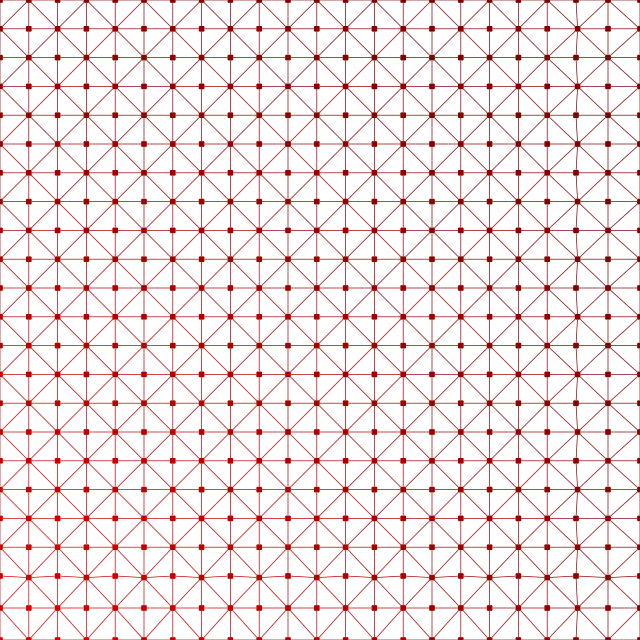
A WebGL 2 fragment shader for this pattern:

```glsl
#version 300 es
precision highp float;
// Triangulated red lattice with rounded square nodes on white, shaded from a bright corner.

uniform vec2 u_resolution;
out vec4 fragColor;

const float STEP = 0.045;            // regular spacing of the lattice
const float LAST_STEP = 0.05;        // wider spacing of the closing intervals
const float REGULAR_COUNT = 20.0;    // intervals before the wider ones
const float LINE_WIDTH = 0.00112;
const float NODE_HALF = 0.0045;
const float NODE_RADIUS = 0.0022;
const float SHADE_REACH = 1.15;      // distance over which the red darkens
const vec3 PAPER = vec3(1.0);
const vec3 BRIGHT_RED = vec3(0.86, 0.0, 0.0);
const vec3 DARK_RED = vec3(0.50, 0.0, 0.0);

// Lattice index to canvas position, and its inverse
vec2 gridToCanvas(vec2 g) {
    return STEP * g + (LAST_STEP - STEP) * max(g - REGULAR_COUNT, 0.0);
}

vec2 canvasToGrid(vec2 p) {
    vec2 extra = max(p - REGULAR_COUNT * STEP, 0.0);
    return (p - extra) / STEP + extra / LAST_STEP;
}

// Hubs are the nodes where diagonals meet
bool isHub(vec2 id) {
    return mod(id.x + id.y, 2.0) > 0.5;
}

// A hub sits midway between its neighbours, which bends the line at the spacing change
vec2 nodePosition(vec2 id) {
    if (isHub(id)) return 0.5 * (gridToCanvas(id - 1.0) + gridToCanvas(id + 1.0));
    return gridToCanvas(id);
}

float segmentDistance(vec2 p, vec2 a, vec2 b) {
    vec2 ab = b - a;
    float t = clamp(dot(p - a, ab) / dot(ab, ab), 0.0, 1.0);
    return length(p - a - t * ab);
}

float roundedSquare(vec2 p) {
    vec2 q = abs(p) - NODE_HALF + NODE_RADIUS;
    return length(max(q, 0.0)) + min(max(q.x, q.y), 0.0) - NODE_RADIUS;
}

// Share of a pixel covered by a line, exact even below one pixel of width
float lineCoverage(float d, float pixel) {
    float h = 0.5 * LINE_WIDTH;
    return clamp(0.5 + (h - d) / pixel, 0.0, 1.0) - clamp(0.5 - (h + d) / pixel, 0.0, 1.0);
}

void main() {
    vec2 uv = gl_FragCoord.xy / u_resolution;
    float pixel = 1.0 / min(u_resolution.x, u_resolution.y);

    // The lattice is counted from the top left
    vec2 p = vec2(uv.x, 1.0 - uv.y);
    vec2 cell = floor(canvasToGrid(p));

    // Cell sides and corner nodes, walking round the four corners
    float lineDist = 1.0;
    float nodeDist = 1.0;
    for (int i = 0; i < 4; i++) {
        vec2 corner = vec2(i == 1 || i == 2, i >= 2);
        vec2 next = vec2(i < 2, i == 1 || i == 2);
        vec2 a = nodePosition(cell + corner);
        vec2 b = nodePosition(cell + next);
        lineDist = min(lineDist, segmentDistance(p, a, b));
        nodeDist = min(nodeDist, roundedSquare(p - a));
    }

    // Diagonal joining the two hubs of the cell
    float flip = isHub(cell) ? 0.0 : 1.0;
    vec2 hubA = nodePosition(cell + vec2(flip, 0.0));
    vec2 hubB = nodePosition(cell + vec2(1.0 - flip, 1.0));
    lineDist = min(lineDist, segmentDistance(p, hubA, hubB));

    // Ink shaded by distance from the lower left corner
    float nodeInk = clamp(0.5 - nodeDist / pixel, 0.0, 1.0);
    float ink = max(lineCoverage(lineDist, pixel), nodeInk);
    vec3 red = mix(BRIGHT_RED, DARK_RED, clamp(length(uv) / SHADE_REACH, 0.0, 1.0));
    fragColor = vec4(mix(PAPER, red, ink), 1.0);
}
```
